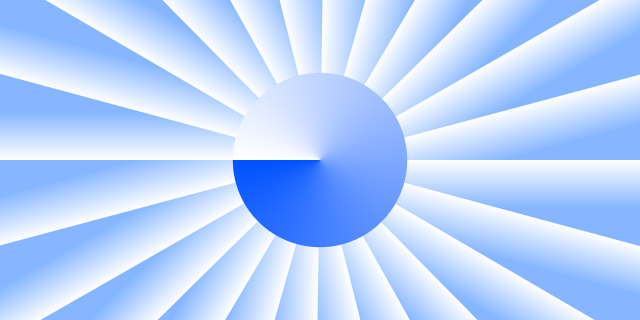
Give the GLSL for this background, as a Shadertoy shader.

```glsl
#define RAY_COUNT 24.0
#define RAY_FADE 0.150
#define RAY_SHEAR 0.0156
#define DISK_RADIUS 0.2725
#define RAY_BLUE vec3(0.525, 0.713, 1.0)
#define DISK_BLUE vec3(0.0, 0.32, 1.0)
#define WHITE vec3(1.0)

const float TAU = 6.28318;

// Coverage of a half plane, one pixel wide at its edge
float coverage(float dist, float pixel) {
    return clamp(0.5 + dist / pixel, 0.0, 1.0);
}

// Equal wedges, each shaded by distance from its counterclockwise edge
vec3 rays(vec2 p, float pixel) {
    p.x -= RAY_SHEAR * p.y;
    float radius = length(p);
    float wedge = TAU / RAY_COUNT;
    float angle = mod(atan(p.y, p.x), wedge);

    float whiteEdge = radius * sin(wedge - angle);
    float blueEdge = radius * sin(angle);
    float edgeTint = clamp(radius * sin(wedge) / RAY_FADE, 0.0, 1.0);
    float tint = clamp(whiteEdge / RAY_FADE, 0.0, 1.0);

    // Soften the step between neighbouring wedges
    tint = mix(edgeTint, tint, coverage(whiteEdge, pixel));
    tint = mix(0.0, tint, coverage(blueEdge, pixel));
    return mix(WHITE, RAY_BLUE, tint);
}

// Conic sweep running clockwise from the left
vec3 conicDisk(vec2 p, float pixel) {
    float turn = 0.5 - atan(p.y, p.x) / TAU;
    if (p.x < 0.0 && abs(p.y) < 0.5 * pixel) {
        turn = 1.0 - coverage(p.y, pixel);
    }
    return mix(WHITE, DISK_BLUE, turn);
}

void mainImage(out vec4 fragColor, in vec2 fragCoord) {
    float pixel = 1.0 / iResolution.y;
    vec2 p = (fragCoord - 0.5 * iResolution.xy) * pixel;

    vec3 color = rays(p, pixel);
    float diskMask = coverage(DISK_RADIUS - length(p), pixel);
    color = mix(color, conicDisk(p, pixel), diskMask);
    fragColor = vec4(color, 1.0);
}
```
